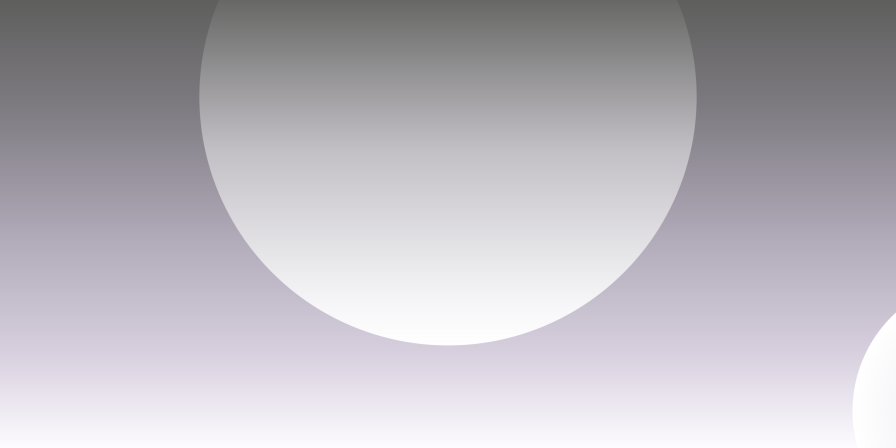
This background is drawn by a WebGL 1 fragment shader. Its source:

```glsl
precision highp float;
// A misty vertical gradient from charcoal through mauve to white, with a large
// pale disc hanging from the top and a small white one at the lower right.
// Each part is a piecewise ramp; the discs are masked by distance functions.

uniform vec2 u_resolution;

// Position of x between a and b, limited to 0..1
float ramp(float a, float b, float x) {
  return clamp((x - a) / (b - a), 0.0, 1.0);
}

// Smooth disc coverage, with an edge about one pixel wide
float discMask(vec2 p, vec2 center, float radius, float pixel) {
  return 1.0 - smoothstep(-0.7 * pixel, 0.7 * pixel, length(p - center) - radius);
}

// Backdrop colour at depth d (0 at the top, 1 at the bottom)
vec3 backdrop(float d) {
  vec3 charcoal = vec3(0.370, 0.370, 0.365);
  vec3 slate = vec3(0.495, 0.482, 0.505);
  vec3 mauve = vec3(0.690, 0.665, 0.725);
  vec3 lilac = vec3(0.845, 0.815, 0.870);
  vec3 white = vec3(0.992, 0.985, 1.000);
  vec3 color = mix(charcoal, slate, ramp(0.0, 0.24, d));
  color = mix(color, mauve, ramp(0.24, 0.53, d));
  color = mix(color, lilac, ramp(0.53, 0.79, d));
  return mix(color, white, ramp(0.79, 1.0, d));
}

// Large disc colour at depth d, brightening towards its lower rim
vec3 paleDisc(float d) {
  vec3 shade = vec3(0.405, 0.405, 0.400);
  vec3 silver = vec3(0.760, 0.750, 0.770);
  vec3 pearl = vec3(0.960, 0.960, 0.970);
  vec3 color = mix(shade, silver, ramp(0.0, 0.333, d));
  color = mix(color, pearl, ramp(0.333, 0.667, d));
  return mix(color, vec3(1.0), ramp(0.667, 0.77, d));
}

// Small disc colour, slightly cooler away from its bright rim
vec3 whiteDisc(vec2 p, vec2 center, float radius) {
  vec3 cool = vec3(0.965, 0.965, 0.975);
  return mix(cool, vec3(1.0), ramp(0.65, 1.0, length(p - center) / radius));
}

void main() {
  // Canvas heights as units, origin at the lower left
  vec2 p = gl_FragCoord.xy / u_resolution.y;
  float aspect = u_resolution.x / u_resolution.y;
  float pixel = 1.0 / u_resolution.y;
  float depth = 1.0 - p.y;

  vec2 largeCenter = vec2(0.5 * aspect, 0.784);
  float largeRadius = 0.555;
  vec2 smallCenter = vec2(aspect + 0.2, 0.083);
  float smallRadius = 0.297;

  // Layers from back to front
  vec3 color = backdrop(depth);
  color = mix(color, paleDisc(depth), discMask(p, largeCenter, largeRadius, pixel));
  color = mix(color, whiteDisc(p, smallCenter, smallRadius),
              discMask(p, smallCenter, smallRadius, pixel));
  gl_FragColor = vec4(color, 1.0);
}
```
